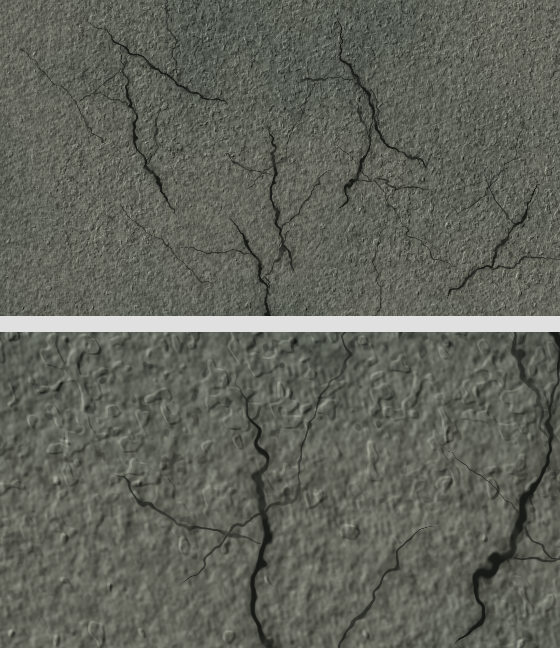
Top: the whole. Bottom: its middle third, enlarged.
Reproduce this texture procedurally as a Shadertoy shader.

```glsl
// Weathered grey-green concrete with speckled grit, chips and jagged branching cracks.

const vec3  COOL_CONCRETE = vec3(0.341, 0.363, 0.331);
const vec3  WARM_CONCRETE = vec3(0.396, 0.403, 0.363);
const vec3  CRACK_COLOR   = vec3(0.085, 0.092, 0.080);
const vec2  LIGHT_DIR     = vec2(-0.85, 0.5);
const vec2  GRAIN_STRETCH = vec2(1.0, 0.85);
const float LIGHT_STEP    = 0.0032;
const float RELIEF_GAIN   = 0.36;
const float GRIT_GAIN     = 0.20;
const float PIT_DARKNESS  = 0.26;
const float CHIP_CELL     = 0.045;
const float CHIP_SHARE    = 0.4;
const int   BOLD_CRACKS   = 7;
const int   ALL_CRACKS    = 13;
const int   BRANCHES      = 2;
const float BOLD_WIDTH    = 0.0050;
const float HAIR_WIDTH    = 0.0019;
const float HALO_WIDTH    = 0.009;

float hash(vec2 p) {
    return fract(sin(dot(p, vec2(127.1, 311.7))) * 43758.5453);
}

float noise(vec2 p) {
    vec2 i = floor(p), f = fract(p);
    f = f * f * (3.0 - 2.0 * f);
    return mix(mix(hash(i), hash(i + vec2(1, 0)), f.x),
               mix(hash(i + vec2(0, 1)), hash(i + vec2(1, 1)), f.x), f.y);
}

vec2 noise2(vec2 p) {
    return vec2(noise(p), noise(p + 57.3)) - 0.5;
}

vec2 rotate(vec2 v, float a) {
    float c = cos(a), s = sin(a);
    return vec2(c * v.x - s * v.y, s * v.x + c * v.y);
}

// Raised irregular flakes, at most one in each grid cell
float chips(vec2 p) {
    vec2 g = (p + 0.012 * noise2(p * 80.0)) / CHIP_CELL;
    vec2 id = floor(g);
    vec2 center = 0.3 + 0.4 * vec2(hash(id + 3.1), hash(id + 8.7));
    float radius = mix(0.05, 0.2, pow(hash(id + 5.3), 3.0));
    float d = length((fract(g) - center) * vec2(1.0, 0.8));
    return step(hash(id), CHIP_SHARE) * (1.0 - smoothstep(radius - 0.03, radius + 0.03, d));
}

// Ragged two-octave noise for flakes and pits
float ragged(vec2 p, float scale) {
    return 0.6 * noise(rotate(p, 0.5) * scale) + 0.4 * noise(rotate(p, 1.2) * scale * 2.1);
}

// Fine sandy speckle, octaves turned to hide the lattice
float grit(vec2 p) {
    return 0.50 * noise(rotate(p, 0.2) * 115.0 + 23.0)
         + 0.30 * noise(rotate(p, 0.7) * 205.0 + 37.0)
         + 0.20 * noise(rotate(p, 1.3) * 300.0 + 53.0);
}

// Height of the surface with flaking in rough patches
float height(vec2 p, float rough) {
    float h = 0.15 * noise(rotate(p, 0.4) * 32.0);
    h += 0.28 * noise(rotate(p, 1.0) * 60.0 + 11.0);
    h += 0.72 * grit(p);
    h += (0.08 + 0.26 * rough) * smoothstep(0.56, 0.66, ragged(p + 7.0, 70.0));
    return h + 0.42 * chips(p);
}

// Sideways wander of a crack at distance u from its start
float wander(float u, float seed) {
    return 0.10 * (noise(vec2(u * 5.0, seed)) - noise(vec2(0.0, seed)))
         + 0.022 * (noise(vec2(u * 22.0, seed + 9.0)) - noise(vec2(0.0, seed + 9.0)));
}

// Crack along +x from the origin: x = dark core, y = soft halo
vec2 crack(vec2 q, float len, float width, float seed, float aa) {
    float d = abs(q.y - wander(q.x, seed));
    float t = q.x / len;
    float taper = smoothstep(0.0, 0.12, t) * (1.0 - smoothstep(0.6, 1.0, t));
    float opening = 0.6 + 0.8 * noise(vec2(q.x * 14.0, seed + 2.0)) * noise(vec2(q.x * 60.0, seed + 4.0));
    float w = width * taper * opening;
    float core = (1.0 - smoothstep(0.4 * w, w + aa, d)) * smoothstep(0.0, 0.3, taper);
    core *= mix(0.7, 1.0, smoothstep(0.25, 0.5, noise(vec2(q.x * 30.0, seed + 6.0))));
    float halo = exp(-d / HALO_WIDTH) * taper * width / BOLD_WIDTH;
    return vec2(core, halo);
}

// Bold cracks with thin side branches, then long free hairlines
vec2 crackNetwork(vec2 p, float aspect, float aa) {
    vec2 result = vec2(0.0);
    p += 0.018 * noise2(p * 24.0) + 0.011 * noise2(p * 62.0) + 0.004 * noise2(p * 140.0);
    for (int i = 0; i < ALL_CRACKS; i++) {
        float k = float(i), seed = k * 17.0 + 2.0;
        bool bold = i < BOLD_CRACKS;
        vec2 spot = 0.1 + 0.8 * fract(vec2(0.7, 0.5) + k * vec2(0.7549, 0.5698));
        float angle = 1.57 + (hash(vec2(k, 1.0)) - 0.5) * 2.1;
        float len = mix(0.36, 0.65, hash(vec2(k, 2.0)));
        vec2 q = rotate(p - spot * vec2(aspect, 1.0), -angle) + vec2(0.5 * len, 0.0);
        vec2 line = crack(q, len, bold ? BOLD_WIDTH : HAIR_WIDTH, seed, aa);
        result = max(result, line * (bold ? vec2(0.95, 0.9) : vec2(0.6, 0.4)));
        if (!bold) continue;
        for (int j = 0; j < BRANCHES; j++) {
            float b = float(j), u = len * (0.3 + 0.3 * b);
            float turn = (b * 2.0 - 1.0) * mix(0.6, 1.3, hash(vec2(k, 5.0 + b)));
            vec2 r = rotate(q - vec2(u, wander(u, seed)), -turn);
            float reach = mix(0.14, 0.34, hash(vec2(k, 8.0 + b)));
            vec2 side = crack(r, reach, HAIR_WIDTH * 1.3, seed + 5.0 + b, aa);
            result = max(result, side * vec2(0.65, 0.5));
        }
    }
    return result;
}

void mainImage(out vec4 fragColor, in vec2 fragCoord) {
    vec2 p = fragCoord / iResolution.y;
    float aspect = iResolution.x / iResolution.y;
    vec2 grain = p * GRAIN_STRETCH;

    // Broad stains and faint vertical streaks
    float stain = 0.6 * noise(p * 2.3 + 6.0) + 0.4 * noise(p * 6.5);
    float streak = noise(p * vec2(38.0, 3.5)) - 0.5;
    vec3 color = mix(COOL_CONCRETE, WARM_CONCRETE, smoothstep(0.2, 0.75, stain));
    color += 0.022 * streak;

    // Side-lit relief, sandy speckle and small dark pits
    float rough = smoothstep(0.3, 0.7, noise(p * 3.0 + 4.0));
    float relief = height(grain, rough) - height(grain + LIGHT_DIR * LIGHT_STEP, rough);
    color += (RELIEF_GAIN * relief + GRIT_GAIN * (grit(grain) - 0.5)) * vec3(1.0, 1.01, 0.95);
    float pits = smoothstep(0.70, 0.82, ragged(grain, 88.0));
    color *= 1.0 - PIT_DARKNESS * pits * (0.5 + 0.5 * rough);

    // Dark cracks with dusty edges
    vec2 lines = crackNetwork(p, aspect, 0.6 / iResolution.y);
    color *= 1.0 - 0.34 * lines.y;
    color = mix(color, CRACK_COLOR, lines.x);

    fragColor = vec4(clamp(color, 0.0, 1.0), 1.0);
}
```
